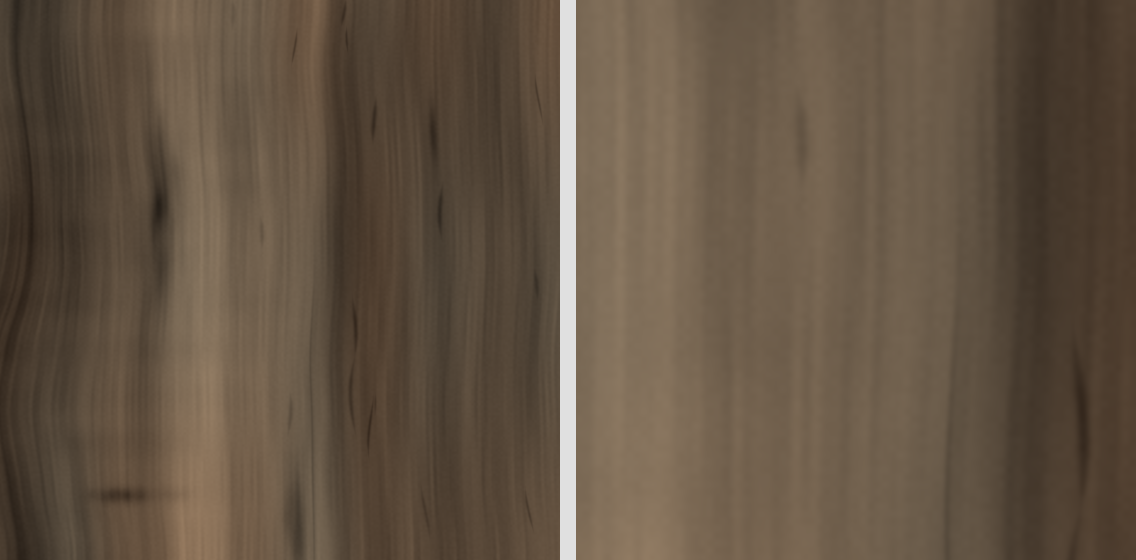
Left: the whole. Right: its middle third, enlarged.
This texture is drawn by a WebGL 1 fragment shader. Its source:

```glsl
precision highp float;
// Draws dark walnut boards with soft vertical grain, a pale sapwood band, stains and fine splits.
uniform vec2 u_resolution;

#define DARK_WOOD vec3(0.205, 0.162, 0.123)
#define PALE_WOOD vec3(0.580, 0.487, 0.388)
#define STREAK_CONTRAST 0.44
#define FIBRE_CONTRAST 0.13
#define WAVINESS 0.075
#define HUE_SHIFT 0.045
#define SPLIT_COUNT 16
#define SPLIT_DEPTH 0.26
#define STAIN_DEPTH 0.50

float hash(vec2 p) {
  return fract(sin(dot(p, vec2(127.1, 311.7))) * 43758.5453);
}

float noise(vec2 p) {
  vec2 i = floor(p);
  vec2 f = fract(p);
  f = f * f * (3.0 - 2.0 * f);
  float low = mix(hash(i), hash(i + vec2(1.0, 0.0)), f.x);
  float high = mix(hash(i + vec2(0.0, 1.0)), hash(i + vec2(1.0, 1.0)), f.x);
  return mix(low, high, f.y);
}

// Noise centred on zero
float ripple(vec2 p) {
  return noise(p) - 0.5;
}

// Bends the grain sideways, most strongly near the left edge
vec2 bendGrain(vec2 p) {
  float curl = mix(1.0, 0.25, smoothstep(0.0, 0.40, p.x));
  float bend = ripple(vec2(p.x * 3.0, p.y * 3.2 + 7.0));
  bend += 0.35 * ripple(vec2(p.x * 7.0 + 4.0, p.y * 8.0));
  return vec2(p.x + WAVINESS * curl * bend, p.y);
}

// Broad light and dark bands across the boards
float bandTone(float x) {
  float tone = 0.21;
  tone += 0.22 * smoothstep(0.07, 0.19, x);
  tone += 0.40 * smoothstep(0.26, 0.33, x);
  tone -= 0.24 * smoothstep(0.385, 0.415, x);
  tone -= 0.32 * smoothstep(0.565, 0.605, x);
  tone += 0.09 * smoothstep(0.66, 0.74, x);
  return tone + 0.10 * smoothstep(0.96, 0.99, x);
}

// Streaks stretched along the grain, from broad to fine
float streaks(vec2 g) {
  float s = 0.40 * ripple(g * vec2(8.0, 1.6) + 3.0);
  s += 0.40 * ripple(g * vec2(19.0, 2.0) + 11.0);
  s += 0.32 * ripple(g * vec2(43.0, 2.8) + 23.0);
  return s + 0.16 * ripple(g * vec2(90.0, 4.0) + 31.0);
}

// Ragged soft stain, 1 in its core
float stain(vec2 p, vec2 centre, vec2 size) {
  vec2 d = (p - centre) / size;
  d.x += 1.2 * ripple(p * vec2(22.0, 13.0));
  float ragged = 0.55 + 0.9 * noise(p * vec2(75.0, 14.0));
  return exp(-dot(d, d) * 1.4) * ragged;
}

// Thin tapering splits scattered along the grain
float splits(vec2 g) {
  float depth = 0.0;
  for (int i = 0; i < SPLIT_COUNT; i++) {
    float id = float(i) + 1.0;
    vec2 centre = vec2(0.38 + 0.62 * hash(vec2(id, 2.3)), hash(vec2(id, 5.7)));
    float halfLength = mix(0.025, 0.085, hash(vec2(id, 8.1)));
    vec2 d = g - centre;
    float lean = 0.006 * sin(d.y * 28.0 + id);
    float taper = 1.0 - smoothstep(0.2, 1.0, abs(d.y) / halfLength);
    float width = mix(0.0012, 0.0030, hash(vec2(id, 9.4))) * (0.5 + taper);
    float line = exp(-pow((d.x - lean) / width, 2.0));
    depth = max(depth, line * taper * mix(0.4, 1.0, hash(vec2(id, 4.6))));
  }
  return depth;
}

void main() {
  vec2 p = gl_FragCoord.xy / u_resolution;
  vec2 g = bendGrain(p);

  // Bands, streaks, fibres and faint cross figure
  float tone = bandTone(g.x) + STREAK_CONTRAST * streaks(g);
  tone += FIBRE_CONTRAST * ripple(g * vec2(170.0, 7.0));
  tone += 0.07 * ripple(p * vec2(7.0, 24.0)) * (1.0 - smoothstep(0.35, 0.6, p.x));
  tone += 0.12 * ripple(p * vec2(3.0, 3.5) + 17.0);

  // Curling dark growth line and the board seam
  float curlLine = (g.x - 0.022) / 0.011;
  tone -= 0.20 * exp(-curlLine * curlLine);
  float seam = (g.x - 0.557) / 0.0022;
  tone -= 0.12 * exp(-seam * seam) * (1.0 - smoothstep(0.3, 0.6, p.y));

  // Long stain, lower knot, cross smudge and small knot
  float marks = stain(g, vec2(0.297, 0.63), vec2(0.023, 0.16));
  marks += 0.8 * stain(g, vec2(0.532, 0.07), vec2(0.020, 0.10));
  marks += 0.6 * stain(p, vec2(0.235, 0.115), vec2(0.070, 0.016));
  marks += 0.6 * stain(g, vec2(0.775, 0.76), vec2(0.008, 0.06));
  tone -= STAIN_DEPTH * marks + SPLIT_DEPTH * splits(g);

  // Warm and grey drift, then a trace of surface grit
  vec3 wood = mix(DARK_WOOD, PALE_WOOD, clamp(tone, -0.12, 1.0));
  wood += HUE_SHIFT * ripple(g * vec2(9.0, 2.0) + 41.0) * vec3(0.8, -0.1, -0.5);
  wood += 0.012 * ripple(p * 230.0);
  gl_FragColor = vec4(wood, 1.0);
}
```
